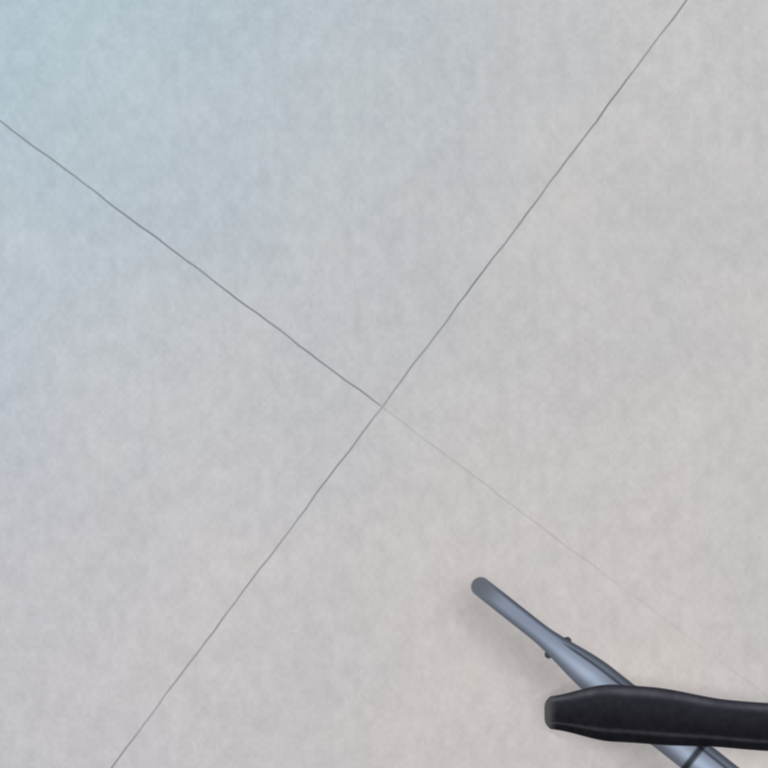
Write a WebGL 2 fragment shader that draws this texture.

```glsl
#version 300 es
precision highp float;

uniform vec2 u_resolution;
out vec4 fragColor;

float hash(vec2 p) {
    return fract(sin(dot(p, vec2(127.1, 311.7))) * 43758.5453);
}

float noise(vec2 p) {
    vec2 i = floor(p), f = fract(p);
    f = f * f * (3.0 - 2.0 * f);
    return mix(mix(hash(i), hash(i + vec2(1, 0)), f.x),
               mix(hash(i + vec2(0, 1)), hash(i + vec2(1, 1)), f.x), f.y);
}

float fbm(vec2 p) {
    float sum = 0.0, amp = 0.5;
    for (int i = 0; i < 4; i++) {
        sum += amp * noise(p);
        p = p * 2.03 + 17.3;
        amp *= 0.5;
    }
    return sum;
}

// Coverage of a shape from its signed distance
float cover(float d, float soft) {
    return 1.0 - smoothstep(-soft, soft, d);
}

// Position along (x) and across (y) the segment a-b
vec2 alongAcross(vec2 p, vec2 a, vec2 b) {
    vec2 dir = normalize(b - a);
    return vec2(dot(p - a, dir), dot(p - a, vec2(-dir.y, dir.x)));
}

float capsule(vec2 p, vec2 a, vec2 b, float r) {
    vec2 ab = b - a;
    return length(p - a - ab * clamp(dot(p - a, ab) / dot(ab, ab), 0.0, 1.0)) - r;
}

vec3 floorColor(vec2 p) {
    vec3 left = mix(vec3(0.765, 0.760, 0.780), vec3(0.700, 0.775, 0.815), smoothstep(0.1, 1.05, p.y));
    vec3 right = mix(vec3(0.785, 0.762, 0.752), vec3(0.765, 0.765, 0.768), p.y);
    vec3 col = mix(left, right, smoothstep(-0.1, 0.95, p.x + 0.15 * (1.0 - p.y)));
    // Broad warm and cool patches, then fine speckle
    col += (fbm(p * 7.0) - 0.47) * vec3(0.05, 0.035, 0.015);
    col += (fbm(p * vec2(75.0, 55.0)) - 0.47) * 0.055;
    col += (noise(p * vec2(240.0, 190.0)) - 0.5) * 0.022;
    return col;
}

// Square tiles turned on a 3-4-5 slope; joints differ on each side of a corner
vec3 addJoints(vec3 col, vec2 p) {
    vec2 q = p - vec2(0.497, 0.470);
    q = vec2(dot(q, vec2(0.8, -0.6)), dot(q, vec2(0.6, 0.8)));
    q += (vec2(noise(q.yy * 30.0), noise(q.xx * 30.0 + 9.0)) - 0.5) * 0.0015;
    vec2 d = abs(q - 0.8 * round(q / 0.8));
    float soft = 0.0012 + 0.5 / u_resolution.y;
    float steep = cover(d.x - 0.0011, soft) * mix(0.62, 0.78, smoothstep(-0.05, 0.1, q.y));
    float shallow = cover(d.y - 0.0011, soft);
    shallow *= mix(0.75, 0.22 - 0.14 * smoothstep(0.25, 0.5, q.x), smoothstep(-0.01, 0.01, q.x));
    float wear = 0.75 + 0.45 * noise(q * 25.0);
    return mix(col, vec3(0.49, 0.50, 0.53), clamp(max(steep, shallow) * wear, 0.0, 1.0));
}

// Metal rod with a round tip and two small studs
vec3 addRod(vec3 col, vec2 p, float px) {
    vec2 tip = vec2(0.626, 0.236), end = vec2(0.95, -0.02);
    float shadow = capsule(p, tip - vec2(0.006, 0.025), end - vec2(0.03, 0.04), 0.0);
    col *= 1.0 - 0.13 * exp(-shadow * shadow * 900.0);
    vec2 s = alongAcross(p, tip, end);
    float radius = 0.0125 + 0.011 * smoothstep(0.09, 0.2, s.x);
    float t = s.y / radius;
    vec3 metal = mix(vec3(0.36, 0.38, 0.42), vec3(0.52, 0.56, 0.63), smoothstep(-1.0, -0.2, t));
    metal = mix(metal, vec3(0.66, 0.71, 0.79), exp(-pow((t + 0.15) * 3.0, 2.0)) * smoothstep(0.06, 0.2, s.x));
    metal *= 1.0 - 0.45 * smoothstep(0.45, 1.0, t);
    metal = mix(vec3(0.40, 0.42, 0.45), metal, smoothstep(0.0, 0.04, s.x));
    // Dark seam along the thicker part and a collar near its end
    metal *= 1.0 - 0.5 * cover(abs(t - 0.55) - 0.07, 0.12) * smoothstep(0.12, 0.15, s.x);
    metal *= 1.0 - 0.6 * cover(abs(s.x - 0.355) - 0.004, 0.003);
    for (float side = -1.0; side < 2.0; side += 2.0) {
        float stud = length(s - vec2(0.128 + 0.004 * side, 0.0145 * side)) - 0.005;
        col = mix(col, vec3(0.25, 0.26, 0.29), cover(stud, px));
    }
    return mix(col, metal, cover(capsule(p, tip, end, radius), px));
}

// Dark padded arm reaching in from the right edge
vec3 addArm(vec3 col, vec2 p, float px) {
    float x = p.x - 0.709;
    float mid = 0.072 - 0.05 * x + 0.004 * sin(x * 16.0);
    float halfHeight = 0.021 + 0.016 * smoothstep(0.0, 0.09, x) - 0.006 * smoothstep(0.14, 0.24, x);
    float t = (p.y - mid) / halfHeight;
    float corner = 0.008 * pow(abs(t), 4.0);
    float d = max(abs(p.y - mid) - halfHeight, corner - x);
    col *= 1.0 - 0.1 * cover(d - 0.008, 0.014);
    vec3 arm = mix(vec3(0.09, 0.09, 0.11), vec3(0.17, 0.17, 0.20), smoothstep(-0.9, 0.8, t));
    // Worn rim, lower seam and paler end cap
    arm += 0.16 * exp(-pow((t - 0.78) * 7.0, 2.0)) * (0.6 + 0.4 * noise(p * 60.0));
    arm += 0.10 * exp(-pow((t + 0.62) * 12.0, 2.0));
    arm = mix(vec3(0.32, 0.32, 0.33), arm, smoothstep(0.003, 0.018, x));
    arm += (noise(p * 160.0) - 0.5) * 0.025;
    return mix(col, arm, cover(d, px));
}

void main() {
    vec2 p = gl_FragCoord.xy / u_resolution;
    float px = 0.0012 + 0.5 / u_resolution.y;
    vec3 col = addJoints(floorColor(p), p);
    col = addRod(col, p, px);
    col = addArm(col, p, px);
    fragColor = vec4(clamp(col, 0.0, 1.0), 1.0);
}
```
